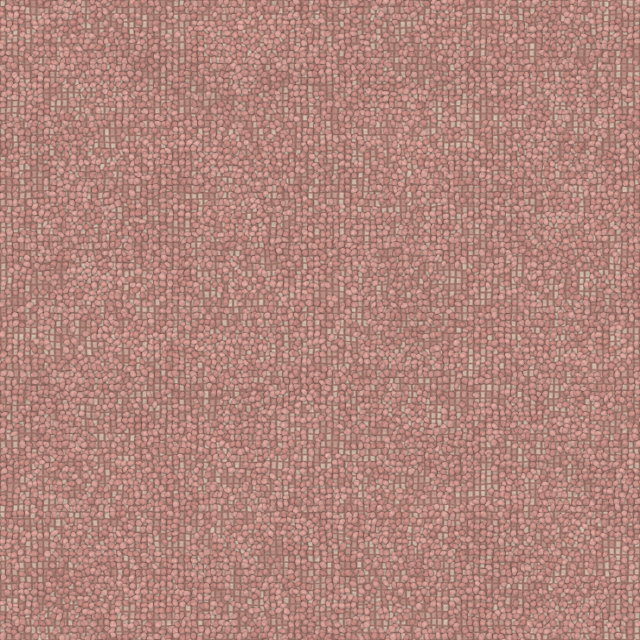
Give the GLSL for this texture, as a Shadertoy shader.

```glsl
// Rose boucle cloth: curled yarn loops over a beige and pink plain weave.

const vec2 WEAVE_COUNT = vec2(104.0, 90.0);
const float LOOP_COUNT = 100.0;

const vec3 GAP = vec3(0.595, 0.430, 0.392);
const vec3 PINK_THREAD = vec3(0.735, 0.555, 0.515);
const vec3 BEIGE_THREAD = vec3(0.825, 0.745, 0.680);
const vec3 ROSE_LOOP = vec3(0.715, 0.500, 0.468);
const vec3 PALE_LOOP = vec3(0.800, 0.605, 0.572);

vec2 hash2(vec2 p) {
    vec3 h = fract(p.xyx * vec3(0.1031, 0.1030, 0.0973));
    h += dot(h, h.yzx + 33.33);
    return fract((h.xx + h.yz) * h.zy);
}

float gradientAt(vec2 corner, vec2 offset) {
    return dot(hash2(corner + 57.0) * 2.0 - 1.0, offset);
}

float gradientNoise(vec2 p) {
    vec2 i = floor(p), f = fract(p);
    vec2 u = f * f * f * (f * (f * 6.0 - 15.0) + 10.0);
    vec2 e = vec2(0.0, 1.0);
    float low = mix(gradientAt(i, f), gradientAt(i + e.yx, f - e.yx), u.x);
    float high = mix(gradientAt(i + e.xy, f - e.xy), gradientAt(i + 1.0, f - 1.0), u.x);
    return mix(low, high, u.y);
}

// Short upright stitches, with dark seams between the rows.
vec3 weaveColor(vec2 p) {
    p.x += 0.35 * gradientNoise(p * vec2(0.3, 0.2));
    p.y += 0.40 * gradientNoise(p * vec2(0.25, 0.5) + 19.0);
    vec2 cell = floor(p);
    vec2 random = hash2(cell);
    vec2 q = abs(fract(p) - 0.5);
    float across = 1.0 - smoothstep(0.16, 0.5, q.x);
    float along = 1.0 - smoothstep(0.24, 0.52, q.y);
    float streak = hash2(vec2(cell.x, floor(cell.y / 4.0)) + 211.0).x;
    float beige = smoothstep(0.25, 0.75, mix(random.x, streak, 0.4));
    vec3 thread = mix(PINK_THREAD, BEIGE_THREAD, beige);
    return mix(GAP, thread, across * along * (0.85 + 0.15 * random.y));
}

// Chance of a loop: patches broken by upright streaks of bare weave.
float loopDensity(vec2 p) {
    float patches = gradientNoise(p * vec2(0.09, 0.14) + 7.0);
    float streaks = gradientNoise(p * vec2(0.55, 0.10) + 41.0);
    return 0.76 + 0.55 * patches + 0.40 * streaks;
}

// Lays one rounded loop and its contact shadow over the cloth below.
vec3 layLoop(vec3 below, vec2 offset, vec2 random, vec2 shape, float blur) {
    float angle = 6.2832 * random.x;
    float c = cos(angle), s = sin(angle);
    vec2 radii = mix(vec2(0.54, 0.40), vec2(0.74, 0.58), shape);
    vec2 q = mat2(c, -s, s, c) * offset / radii;
    float d = length(q);
    float shadow = 1.0 - smoothstep(0.8, 1.4, d);
    float cover = 1.0 - smoothstep(1.0 - blur, 1.0 + 0.3 * blur, d);
    float dome = 1.0 - min(d * d, 1.0);
    float light = dot(offset, vec2(-0.07, 0.10));
    float twist = 0.03 * sin(7.0 * q.x + 4.0 * q.y * q.y);
    vec3 yarn = mix(ROSE_LOOP, PALE_LOOP, random.y);
    yarn *= 0.86 + 0.22 * dome + light + twist;
    return mix(below * (1.0 - 0.17 * shadow), yarn, cover);
}

vec3 scatterLoops(vec3 cloth, vec2 p, float blur) {
    p += 0.18 * vec2(gradientNoise(p * 1.3), gradientNoise(p * 1.3 + 83.0));
    vec2 home = floor(p);
    for (int y = 1; y >= -1; y--) {
        for (int x = -1; x <= 1; x++) {
            vec2 cell = home + vec2(x, y);
            vec2 random = hash2(cell + 307.0);
            vec2 shape = hash2(cell + 509.0);
            vec2 center = cell + 0.5 + 0.6 * (hash2(cell + 101.0) - 0.5);
            float chance = hash2(cell + 701.0).x;
            if (chance < loopDensity(center)) {
                cloth = layLoop(cloth, p - center, random, shape, blur);
            }
        }
    }
    return cloth;
}

void mainImage(out vec4 fragColor, in vec2 fragCoord) {
    vec2 uv = fragCoord / iResolution.y;
    float blur = clamp(2.0 * LOOP_COUNT / iResolution.y, 0.2, 0.6);

    vec3 cloth = weaveColor(uv * WEAVE_COUNT);
    cloth = scatterLoops(cloth, uv * LOOP_COUNT, blur);

    // Faint row ribbing, fine fibres and broad tonal drift.
    float rib = 0.025 * cos(6.2832 * (uv.y * WEAVE_COUNT.y - 0.5));
    float fibre = 0.09 * gradientNoise(uv * 230.0);
    float drift = 0.04 * gradientNoise(uv * vec2(7.0, 12.0) + 3.0);
    cloth *= 1.01 - rib + fibre + drift;

    fragColor = vec4(clamp(cloth, 0.0, 1.0), 1.0);
}
```
